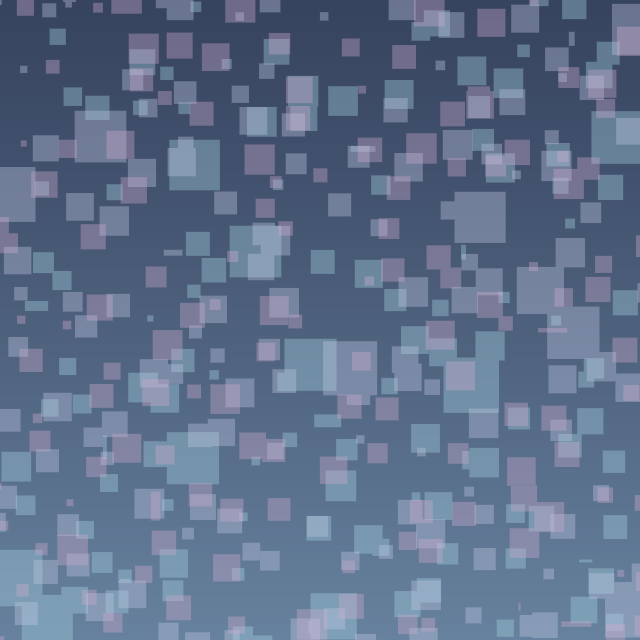
Write a Shadertoy shader that draws this background.

```glsl
#define GRID 12.0
#define OPACITY 0.37
#define SMALLEST 0.004
#define MEDIUM 0.024
#define LARGEST 0.045
#define LARGE_SHARE 0.08
#define SLIVER_SHARE 0.03
#define SKY_TOP vec3(0.215, 0.265, 0.375)
#define SKY_BOTTOM vec3(0.405, 0.510, 0.620)
#define TEAL vec3(0.65, 0.83, 0.89)
#define LAVENDER vec3(0.755, 0.78, 0.89)
#define MAUVE vec3(0.81, 0.67, 0.81)

vec4 hash4(vec3 seed) {
    vec4 p = fract(seed.xyzx * vec4(0.1031, 0.1030, 0.0973, 0.1099));
    p += dot(p, p.wzxy + 33.33);
    return fract((p.xxyz + p.yzzw) * p.zywx);
}

// Coverage of an axis-aligned box, antialiased over one pixel
float boxMask(vec2 p, vec2 halfSize, float pixel) {
    vec2 d = abs(p) - halfSize;
    return clamp(0.5 - max(d.x, d.y) / pixel, 0.0, 1.0);
}

// Union of the scattered squares in one colour layer
float squaresMask(vec2 uv, float layer, float largeShare, float pixel) {
    vec2 home = floor(uv * GRID);
    float mask = 0.0;
    for (int j = -1; j <= 1; j++) {
        for (int i = -1; i <= 1; i++) {
            vec2 cell = home + vec2(i, j);
            vec4 place = hash4(vec3(cell + 17.0, layer * 31.0 + 5.0));
            vec4 kind = hash4(vec3(cell + 71.0, layer * 43.0 + 11.0));
            vec2 center = (cell + place.xy) / GRID;

            // Squares thin out toward the top
            float chance = mix(0.97, 0.82, clamp(center.y, 0.0, 1.0));
            if (place.w > chance) continue;

            float size = mix(SMALLEST, MEDIUM, pow(place.z, 0.65));
            if (kind.x < largeShare) size = mix(0.8, 1.0, kind.y) * LARGEST;
            vec2 halfSize = vec2(size);

            // A few squares are squeezed into slivers
            if (kind.z < SLIVER_SHARE) {
                float squeeze = mix(0.1, 0.5, kind.y);
                halfSize *= kind.w < 0.5 ? vec2(squeeze, 1.0) : vec2(1.0, squeeze);
            }
            mask = max(mask, boxMask(uv - center, halfSize, pixel));
        }
    }
    return mask;
}

void mainImage(out vec4 fragColor, in vec2 fragCoord) {
    float pixel = 1.0 / iResolution.y;
    vec2 uv = fragCoord * pixel;

    // Backdrop stays dark near the top, then lightens evenly
    float depth = 1.0 - uv.y;
    vec3 color = mix(SKY_TOP, SKY_BOTTOM, pow(depth, 1.15));

    // Translucent layers, back to front
    float teal = squaresMask(uv, 1.0, LARGE_SHARE, pixel);
    float lavender = squaresMask(uv, 2.0, LARGE_SHARE, pixel);
    float mauve = squaresMask(uv, 3.0, 0.0, pixel);
    color = mix(color, TEAL, OPACITY * teal);
    color = mix(color, LAVENDER, OPACITY * lavender);
    color = mix(color, MAUVE, OPACITY * mauve);

    fragColor = vec4(color, 1.0);
}
```
